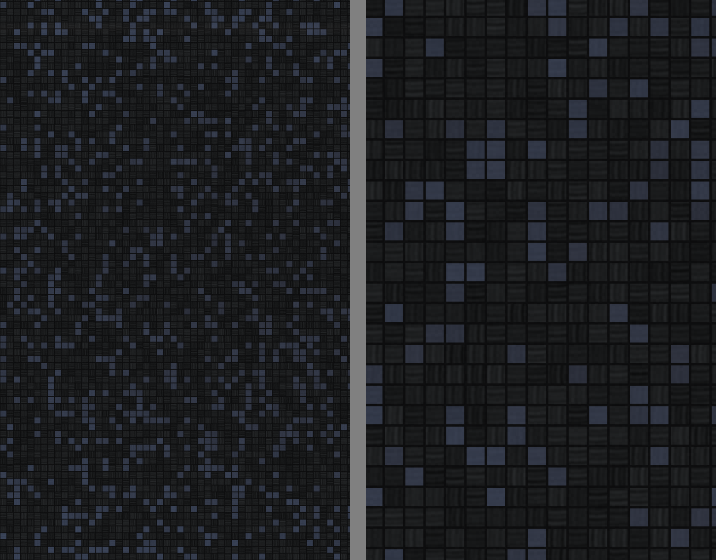
Left: the whole. Right: its middle third, enlarged.
A Shadertoy shader for this texture:

```glsl
const float COLUMNS = 51.4;
const float GROUT_HALF_WIDTH = 0.06;
const float BLUE_SHARE = 0.22;

const vec3 GROUT = vec3(0.052, 0.053, 0.057);
const vec3 CHARCOAL = vec3(0.102, 0.107, 0.111);
const vec3 SLATE = vec3(0.168, 0.178, 0.218);
const vec3 STEEL_BLUE = vec3(0.220, 0.260, 0.342);

float hash(vec2 p, float seed) {
    vec3 q = fract(vec3(p.xyx) * 0.1031 + seed * 0.137);
    q += dot(q, q.yzx + 33.33);
    return fract((q.x + q.y) * q.z);
}

// Coverage of a square tile inside its unit cell
float tileMask(vec2 local, float halfGap, float pixel) {
    vec2 edge = 0.5 - abs(local - 0.5);
    vec2 cover = smoothstep(halfGap - 0.5 * pixel, halfGap + 0.5 * pixel, edge);
    return cover.x * cover.y;
}

// Fine brushed lines from layered sines, in -1..1
float streaks(float across, float along, float phase) {
    float broad = sin(across * 13.0 + phase * 40.0);
    float fine = sin(across * 23.0 + phase * 71.0 + 0.6 * sin(along * 4.0));
    return 0.5 * (broad + fine);
}

// Brushing direction changes from tile to tile
float brushed(vec2 local, vec2 cell) {
    bool upright = hash(cell, 3.0) < 0.5;
    vec2 axes = upright ? local : local.yx;
    return streaks(axes.x, axes.y, hash(cell, 4.0));
}

// Soft sheen: strongest near top and bottom, a little stronger at left
float sheen(vec2 uv) {
    float ends = pow(abs(uv.y * 2.0 - 1.0), 2.0);
    float left = 1.0 - smoothstep(0.0, 0.8, uv.x);
    return clamp(0.62 * ends + 0.28 * left, 0.0, 1.0);
}

vec3 darkTile(vec2 local, vec2 cell, float light) {
    float tone = 0.78 + 0.38 * hash(cell, 5.0) + 0.08 * light;
    float strength = mix(0.08, 0.32, hash(cell, 6.0));
    return CHARCOAL * (tone + strength * brushed(local, cell));
}

vec3 blueTile(vec2 local, vec2 cell, float light) {
    float blueness = clamp(0.08 + 0.70 * light + 0.30 * hash(cell, 7.0), 0.0, 1.0);
    float tone = 0.95 + 0.14 * hash(cell, 8.0);
    return mix(SLATE, STEEL_BLUE, blueness) * (tone + 0.035 * brushed(local, cell));
}

void mainImage(out vec4 fragColor, in vec2 fragCoord) {
    vec2 uv = fragCoord / iResolution.xy;
    vec2 grid = fragCoord / iResolution.x * COLUMNS;
    float pixel = COLUMNS / iResolution.x;
    vec2 cell = floor(grid);
    vec2 local = fract(grid);
    float light = sheen(uv);

    // Scattered blue tiles among brushed charcoal ones
    bool isBlue = hash(cell, 1.0) < BLUE_SHARE;
    vec3 tile = isBlue ? blueTile(local, cell, light) : darkTile(local, cell, light);
    vec3 color = mix(GROUT, tile, tileMask(local, GROUT_HALF_WIDTH, pixel));

    // Faint worn band near the top, and surface grain
    float band = exp(-pow((uv.y - 0.95) / 0.008, 2.0));
    color += band * vec3(0.018, 0.015, 0.014);
    color += 0.012 * (hash(floor(grid * 6.0), 9.0) - 0.5);

    fragColor = vec4(color, 1.0);
}
```
